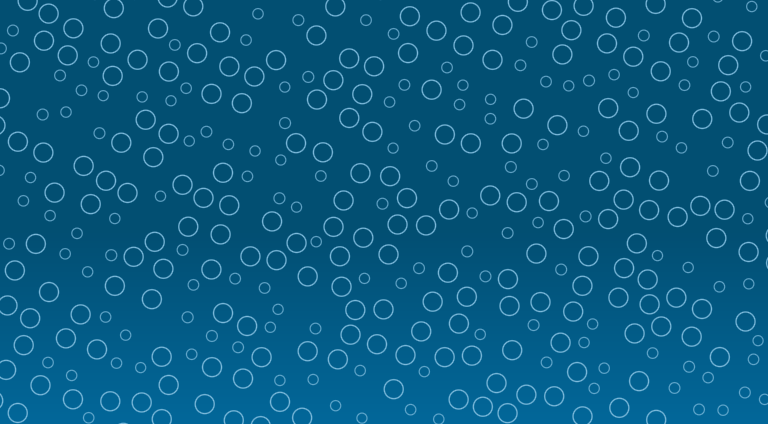
Give the GLSL for this pattern, as a WebGL 2 fragment shader.

```glsl
#version 300 es
precision highp float;

uniform vec2 u_resolution;
out vec4 fragColor;

// Integer hash: three values in 0..1 per cell
vec3 hash3(vec2 cell) {
  uvec3 v = uvec3(ivec3(ivec2(cell) + 4096, 77));
  v = v * 1664525u + 1013904223u;
  v.x += v.y * v.z; v.y += v.z * v.x; v.z += v.x * v.y;
  v ^= v >> 16u;
  v.x += v.y * v.z; v.y += v.z * v.x; v.z += v.x * v.y;
  return vec3(v >> 8u) / 16777216.0;
}

// Jittered bubble of a cell: centre in xy, radius in z
vec3 looseBubble(vec2 cell) {
  vec3 h = hash3(cell);
  float radius = h.z < 0.59 ? 0.302 : mix(0.16, 0.175, h.x);
  return vec3(cell + 0.5 + (h.xy - 0.5) * 0.64, radius);
}

// Bubble pushed away from neighbours that come too close
vec3 spacedBubble(vec2 cell) {
  vec3 bubble = looseBubble(cell);
  vec2 push = vec2(0.0);
  for (int y = -1; y <= 1; y++) {
    for (int x = -1; x <= 1; x++) {
      if (x == 0 && y == 0) continue;
      vec3 other = looseBubble(cell + vec2(x, y));
      vec2 away = bubble.xy - other.xy;
      float dist = max(length(away), 0.001);
      float overlap = max(bubble.z + other.z + 0.3 - dist, 0.0);
      push += 0.45 * overlap * away / dist;
    }
  }
  return vec3(bubble.xy + push, bubble.z);
}

// Coverage of the thin outlines around a point in cell units
float bubbleOutlines(vec2 p, float pixel) {
  vec2 home = floor(p);
  float coverage = 0.0;
  for (int y = -1; y <= 1; y++) {
    for (int x = -1; x <= 1; x++) {
      vec3 bubble = spacedBubble(home + vec2(x, y));
      float edge = abs(length(p - bubble.xy) - bubble.z);
      bool large = bubble.z > 0.25;
      float halfWidth = large ? 0.0205 : 0.017;
      float line = clamp((halfWidth - edge) / (1.25 * pixel) + 0.5, 0.0, 1.0);
      coverage = max(coverage, line * (large ? 1.0 : 0.85));
    }
  }
  return coverage;
}

void main() {
  vec2 uv = gl_FragCoord.xy / u_resolution.y;

  // Deep water, brighter towards the bottom
  vec3 deepBlue = vec3(0.006, 0.308, 0.449);
  vec3 brightBlue = vec3(0.006, 0.404, 0.602);
  vec3 color = mix(brightBlue, deepBlue, clamp(uv.y / 0.45, 0.0, 1.0));

  // The cell grid is turned so that its rows do not show
  float turn = 0.47;
  mat2 rotation = mat2(cos(turn), sin(turn), -sin(turn), cos(turn));
  float cellsPerHeight = 13.5;
  vec2 p = rotation * uv * cellsPerHeight;
  float outlines = bubbleOutlines(p, cellsPerHeight / u_resolution.y);

  vec3 paleBlue = vec3(0.49, 0.73, 0.86);
  fragColor = vec4(mix(color, paleBlue, outlines), 1.0);
}
```
